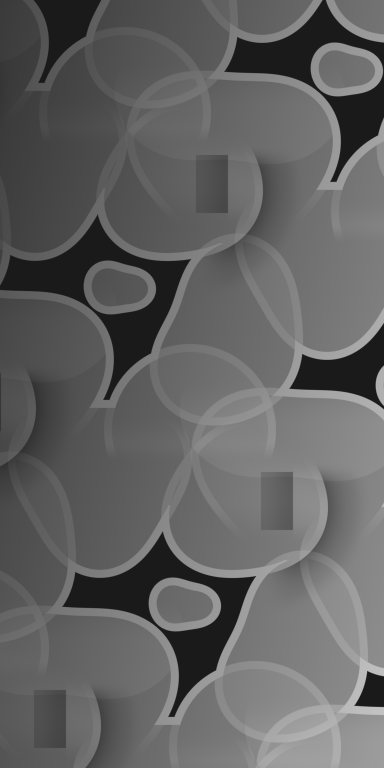
This background is drawn by a Shadertoy shader. Its source:

```glsl
// Overlapping translucent grey pebbles with pale rims on black, repeated on a skewed lattice.
#define SPAN 768.0        // design units per canvas height
#define STEP_U vec2(292.0, 99.0)
#define STEP_V vec2(65.0, 317.0)
#define RIM_WIDTH 8.0
#define RIM_GAIN 0.36     // rim facing the dark gaps
#define INNER_GAIN 0.10   // rim lying over another pebble
#define OVERLAP_GAIN 0.08
#define SHADOW 0.34
#define GAP_TONE 0.10

struct Scene {
    float edge;   // distance to the union of pebbles
    float tint;   // summed translucent fills
    float rim;    // strongest inner rim
};

// Offset from the nearest lattice copy of a centre
vec2 latticeOffset(vec2 p, vec2 centre) {
    mat2 lattice = mat2(STEP_U, STEP_V);
    vec2 cell = inverse(lattice) * (p - centre);
    return lattice * (cell - round(cell));
}

// Distance to a circle bent by its second and third harmonics
float pebbleDistance(vec2 q, float radius, vec2 bend, vec2 turn) {
    float angle = atan(q.y, q.x + 1e-4);
    vec2 phase = vec2(2.0, 3.0) * (angle - turn);
    float r = radius * (1.0 + dot(bend, cos(phase)));
    float slope = radius * dot(bend * vec2(2.0, 3.0), sin(phase)) / r;
    return (length(q) - r) / sqrt(1.0 + slope * slope);
}

float inside(float d, float soft) {
    return 1.0 - smoothstep(-soft, soft, d);
}

// Adds one pebble; its fill and rim dissolve along the fade vector
float addPebble(inout Scene s, vec2 q, float radius, vec2 bend, vec2 turn, vec2 fade, float soft) {
    float d = pebbleDistance(q, radius, bend, turn);
    float keep = 1.0 - smoothstep(0.25, 0.75, dot(q, fade) / radius);
    float fill = inside(d, soft);
    s.edge = min(s.edge, d);
    s.tint += fill * keep;
    s.rim = max(s.rim, keep * (fill - inside(d + RIM_WIDTH, soft)));
    return d;
}

void mainImage(out vec4 fragColor, in vec2 fragCoord) {
    float unit = SPAN / iResolution.y;
    vec2 p = vec2(fragCoord.x, iResolution.y - fragCoord.y) * unit;
    vec2 uv = vec2(fragCoord.x / iResolution.x, p.y / SPAN);
    float soft = 0.75 * unit;
    Scene s = Scene(1e4, 0.0, 0.0);

    // Pebbles of one cell: egg, upper arc, lower arc, broad cap, bowl, small stone
    addPebble(s, latticeOffset(p, vec2(230, 335)), 84.0, vec2(0.16, 0.07), vec2(1.87, 0.52), vec2(0), soft);
    addPebble(s, latticeOffset(p, vec2(190, 430)), 86.0, vec2(0), vec2(0), vec2(0, 2), soft);
    addPebble(s, latticeOffset(p, vec2(100, 480)), 89.0, vec2(0, 0.1), vec2(0, 1.57), vec2(0, -1), soft);
    addPebble(s, latticeOffset(p, vec2(234, 155)), 98.0, vec2(0.08), vec2(0.14, -0.52), vec2(0, 1), soft);
    vec2 bowl = latticeOffset(p, vec2(180, 185));
    float bowlEdge = addPebble(s, bowl, 81.0, vec2(0.04, 0.05), vec2(2.6, 0.5), vec2(0.4, -0.7), soft);
    addPebble(s, latticeOffset(p, vec2(118, 288)), 31.0, vec2(0.17, 0.06), vec2(0.09, 0), vec2(0), soft);

    // Pale lens hanging below the broad cap
    vec2 lens = latticeOffset(p, vec2(230, 95));
    float lensEdge = pebbleDistance(lens, 90.0, vec2(0.28, 0), vec2(0.05, 0));
    s.tint += inside(lensEdge, soft) * smoothstep(-35.0, 15.0, lens.y);

    // Diagonal light with rims and overlaps
    float tone = 0.21 + 0.24 * uv.x + 0.12 * uv.y;
    float outerRim = smoothstep(-RIM_WIDTH - soft, -RIM_WIDTH + soft, s.edge);
    float innerRim = s.rim * (1.0 - outerRim);
    float light = 1.0 + OVERLAP_GAIN * max(s.tint - 1.0, 0.0) * (1.0 - outerRim);
    light += RIM_GAIN * outerRim + INNER_GAIN * innerRim;

    // Shade thrown to the right of the bowl
    float shade = exp(-max(bowlEdge, 0.0) / 20.0) * (1.0 - inside(bowlEdge, soft));
    shade *= smoothstep(15.0, 60.0, bowl.x) * smoothstep(-40.0, -15.0, bowl.y);
    shade *= 1.0 - smoothstep(25.0, 45.0, bowlEdge);

    // Dark window in the bowl, deepening toward its thick right wall
    vec2 window = abs(bowl - vec2(32, -1)) - vec2(16, 29);
    float notch = inside(max(window.x, window.y), soft) * mix(0.45, 0.85, smoothstep(16.0, 48.0, bowl.x));
    float wall = inside(bowlEdge, soft) * smoothstep(47.0, 49.0, bowl.x) * inside(abs(bowl.y) - 30.0, 12.0);
    light *= 1.0 - SHADOW * (shade * (1.0 - outerRim) + notch);
    light += 0.07 * wall;

    float grey = mix(GAP_TONE, tone * light, inside(s.edge, soft));
    fragColor = vec4(vec3(grey), 1.0);
}
```
